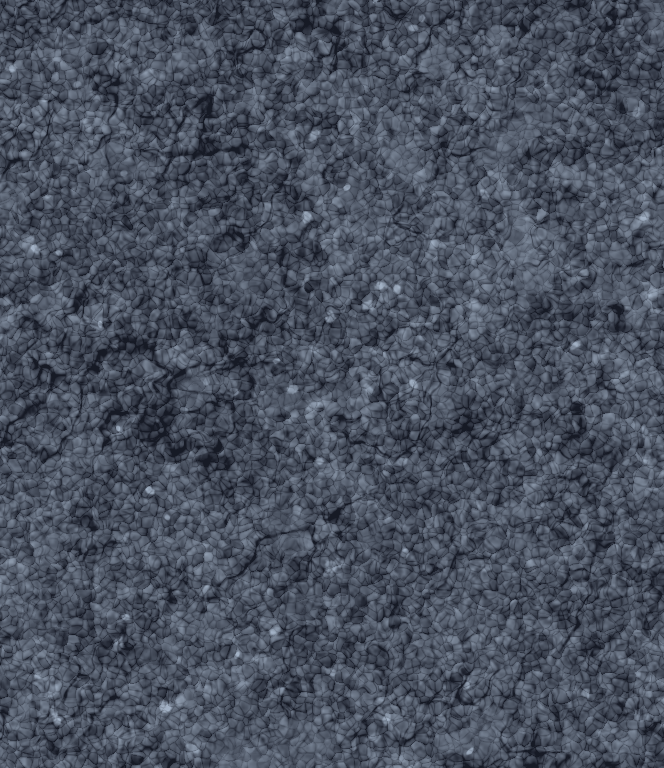
This texture is drawn by a Shadertoy shader. Its source:

```glsl
// Blue-grey crumbly soil: packed grains, pale pebbles, bright specks and dark cracks.

float hash(vec2 p) {
    return fract(sin(dot(p, vec2(127.1, 311.7))) * 43758.5);
}

vec2 hash2(vec2 p) {
    return vec2(hash(p), hash(p + 57.3));
}

float noise(vec2 p) {
    vec2 i = floor(p), f = fract(p);
    f = f * f * (3.0 - 2.0 * f);
    return mix(mix(hash(i), hash(i + vec2(1, 0)), f.x),
               mix(hash(i + vec2(0, 1)), hash(i + vec2(1, 1)), f.x), f.y);
}

// Packed grains: x = distance to the gap, y = random tone, z = height of the spot in its grain
vec3 grains(vec2 p) {
    vec2 cell = floor(p), nearestId = cell, toCentre = vec2(0);
    float first = 9.0, second = 9.0;
    for (int y = -1; y <= 1; y++)
    for (int x = -1; x <= 1; x++) {
        vec2 id = cell + vec2(x, y);
        vec2 offset = p - id - hash2(id);
        float d = length(offset);
        if (d < first) {
            second = first;
            first = d;
            nearestId = id;
            toCentre = offset;
        } else {
            second = min(second, d);
        }
    }
    return vec3(second - first, hash(nearestId + 11.7), dot(toCentre, vec2(-0.5, 0.85)));
}

// Scattered rough ovals: x = coverage, y = random tone
vec2 pebbles(vec2 p, float share, float softness) {
    vec2 cell = floor(p), result = vec2(0);
    float roughness = 0.5 * noise(p * 4.0) + 0.3 * noise(p * 9.0) - 0.4;
    for (int y = -1; y <= 1; y++)
    for (int x = -1; x <= 1; x++) {
        vec2 id = cell + vec2(x, y);
        if (hash(id + 3.1) > share) continue;
        vec2 q = p - id - hash2(id + 8.9);
        float angle = 6.283 * hash(id + 21.4);
        q = mat2(cos(angle), sin(angle), -sin(angle), cos(angle)) * q;
        q.y *= 1.0 + 0.7 * hash(id + 33.8);
        float radius = mix(0.16, 0.38, hash(id + 45.2));
        float d = length(q) / radius + roughness;
        float cover = 1.0 - smoothstep(1.0 - softness, 1.0 + softness, d);
        if (cover > result.x) result = vec2(cover, hash(id + 62.6));
    }
    return result;
}

// Thin broken lines along a noise contour
float cracks(vec2 p, float width) {
    float line = 1.0 - smoothstep(0.0, width, abs(noise(p) - 0.5));
    return line * smoothstep(0.5, 0.72, noise(p * 0.55 + 17.0));
}

void mainImage(out vec4 fragColor, in vec2 fragCoord) {
    vec2 p = fragCoord / iResolution.y;
    vec2 warp = vec2(noise(p * 70.0), noise(p * 70.0 + 31.0)) - 0.5;
    vec2 q = p + 0.009 * warp;

    // Crumbs in two sizes, lit from the upper left
    vec3 fine = grains(q * 98.0);
    vec3 coarse = grains(q * 46.0 + 5.0);
    float tone = 0.47;
    tone += 0.32 * (fine.y - 0.5) + 0.16 * fine.z;
    tone += 0.20 * (coarse.y - 0.5) + 0.10 * coarse.z;
    tone -= 0.24 * (1.0 - smoothstep(0.0, 0.35, fine.x));
    tone -= 0.26 * (1.0 - smoothstep(0.0, 0.22, coarse.x)) * noise(p * 30.0);

    // Dust and broad patches
    tone += 0.42 * (noise(p * 190.0) - 0.5);
    tone += 0.26 * (noise(p * 120.0 + 9.0) - 0.5);
    tone += 0.22 * (noise(p * 26.0 + 4.0) - 0.5);
    tone += 0.16 * (noise(p * 7.0 + 2.0) - 0.5);

    // Pebbles are smoother than the soil around them
    vec2 large = pebbles(q * 9.0, 0.28, 0.2);
    vec2 small = pebbles(q * 23.0 + 7.0, 0.3, 0.25);
    tone = mix(tone, 0.42 + 0.2 * large.y + 0.5 * (tone - 0.44), 0.75 * large.x);
    tone = mix(tone, 0.40 + 0.32 * small.y + 0.5 * (tone - 0.44), 0.75 * small.x);

    // Cracks, leaning to the right
    vec2 lean = vec2(q.x - 0.35 * q.y, 0.75 * q.y) + 0.006 * warp;
    tone -= 0.42 * cracks(lean * 24.0, 0.07);
    tone -= 0.32 * cracks(lean * 48.0 + 13.0, 0.11);

    // Bright mineral specks
    vec2 speck = pebbles(p * 44.0 + 3.0, 0.13, 0.35);
    tone += speck.x * (0.12 + 0.5 * speck.y * speck.y);

    tone = clamp(tone, -0.2, 1.3);
    vec3 shadow = vec3(0.16, 0.18, 0.23), highlight = vec3(0.53, 0.58, 0.65);
    fragColor = vec4(mix(shadow, highlight, tone), 1.0);
}
```
